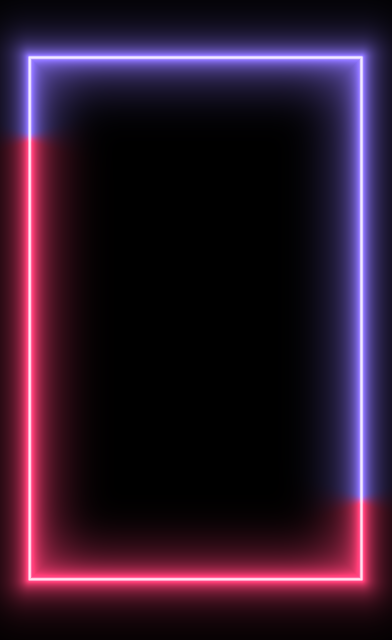
Write a Shadertoy shader that draws this background.

```glsl
// Draws a glowing neon rectangle, violet above and rose below, on black.

// Signed distance to an axis-aligned box: negative inside.
float boxDistance(vec2 p, vec2 halfSize) {
    vec2 q = abs(p) - halfSize;
    return length(max(q, 0.0)) + min(max(q.x, q.y), 0.0);
}

// Broad light: overlapping side glows inside, a plain falloff outside.
float softGlow(vec2 p, vec2 halfSize, float d) {
    if (d > 0.0) return exp(-d / 0.028);
    vec2 depth = halfSize - abs(p);
    vec2 side = exp(-depth / 0.034) * (1.0 - smoothstep(0.06, 0.15, depth));
    return 1.0 - (1.0 - side.x) * (1.0 - side.y);
}

void mainImage(out vec4 fragColor, in vec2 fragCoord) {
    vec2 uv = fragCoord / iResolution.xy;
    float pixel = 1.0 / iResolution.y;

    // Frame space, measured in canvas heights
    vec2 p = (uv - vec2(0.499, 0.5025)) * vec2(0.614, 1.0);
    vec2 halfSize = vec2(0.2598, 0.4076);
    float d = boxDistance(p, halfSize);
    float edge = abs(d);

    // The colour change sits high on the left and low on the right
    float split = mix(0.785, 0.219, smoothstep(0.2, 0.8, uv.x));
    float blend = 0.008 + 0.4 * min(edge, 0.1);
    float upper = smoothstep(-blend, blend, uv.y - split);
    vec3 rose = vec3(0.95, 0.23, 0.44);
    vec3 violet = vec3(0.50, 0.41, 0.90);
    vec3 tint = mix(rose, violet, upper);

    // Wide haze and tight halo
    float light = 0.9 * softGlow(p, halfSize, d) + 0.5 * exp(-edge / 0.008);
    vec3 color = tint * light;

    // Pale tube with a smooth edge
    float tube = 1.0 - smoothstep(0.0012 - 0.5 * pixel, 0.0030 + 0.5 * pixel, edge);
    color = mix(color, mix(vec3(1.0, 0.89, 0.94), vec3(0.95, 0.92, 1.0), upper), tube);

    fragColor = vec4(min(color, 1.0), 1.0);
}
```
